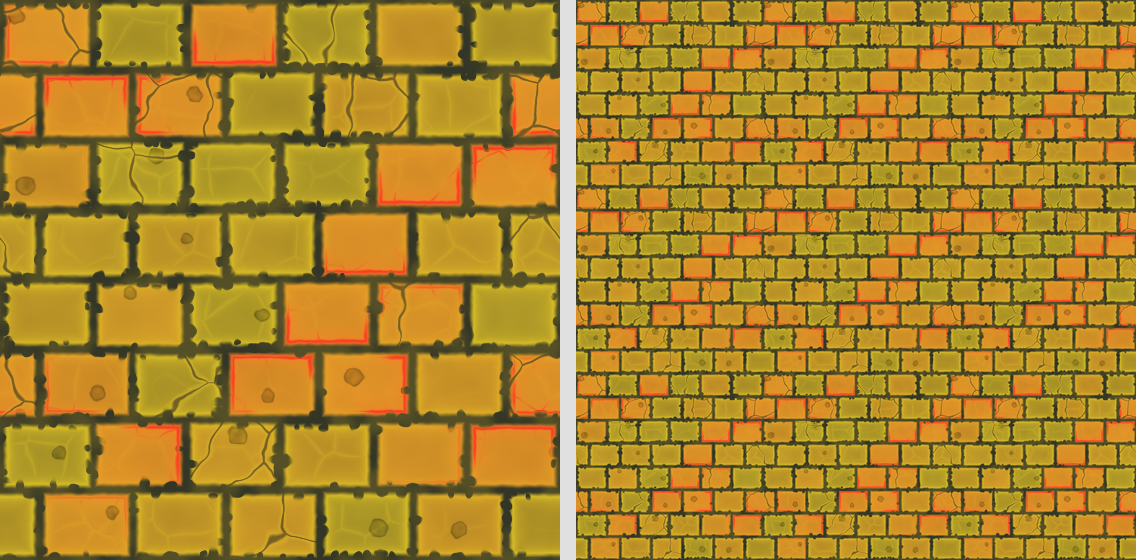
Left, the tile; right, the same tile 3 across and 3 down.
A WebGL 1 fragment shader for this texture:

```glsl
precision highp float;

// Weathered wall of olive and orange blocks: 6 across, 8 courses, alternate courses shifted.
// A box distance per block, notched by chips, gives joints, bevels and glowing rims; wrapped
// gradient noise and cellular patterns add pits, veins and cracks. One unit is one course.

uniform vec2 u_resolution;

const float COURSES = 8.0;
const float COLUMNS = 6.0;
const vec2 BLOCK = vec2(COURSES / COLUMNS, 1.0);
const float SHIFT = 0.42;          // offset of alternate courses, in blocks
const float JOINT = 0.03;          // half width of the joint floor
const float BEVEL = 0.075;         // depth where the face is reached
const float CHIP_GRID = 6.0;       // chip cells per unit
const float CHIP_DEPTH = 0.085;    // how far a chip lowers the edge
const float CRACK_SHARE = 0.15;    // share of cracked blocks
const float PIT_SHARE = 0.25;      // share of pitted blocks
const vec3 SOOT = vec3(0.20, 0.21, 0.15);
const vec3 MOSS = vec3(0.33, 0.31, 0.15);
const vec3 CRACK = vec3(0.42, 0.34, 0.14);
const vec3 OLIVE = vec3(0.65, 0.57, 0.15);
const vec3 ORANGE = vec3(0.84, 0.55, 0.15);
const vec3 YELLOW = vec3(0.84, 0.74, 0.15);
const vec3 AMBER = vec3(0.90, 0.62, 0.15);
const vec3 EMBER = vec3(0.96, 0.46, 0.15);
const vec3 RED = vec3(1.0, 0.22, 0.14);

struct Block {
  vec2 id;      // wrapped cell index
  vec2 local;   // position from the block centre
  float depth;  // distance inside the outline, negative in the joint
};

vec2 wrap(vec2 cell, vec2 period) {
  return floor(mod(cell + 0.5, period));
}

vec3 hash3(vec2 p) {
  vec3 q = fract(vec3(p.xyx) * vec3(0.1031, 0.1030, 0.0973));
  q += dot(q, q.yxz + 33.33);
  return fract((q.xxy + q.yzz) * q.zyx);
}

float cornerSlope(vec2 cell, vec2 offset, float period) {
  return dot(hash3(wrap(cell, vec2(period)) + 7.0).xy * 2.0 - 1.0, offset);
}

// Gradient noise that repeats after a whole number of cells
float noise(vec2 p, float period) {
  vec2 c = floor(p), f = fract(p);
  vec2 s = f * f * f * (f * (f * 6.0 - 15.0) + 10.0), e = vec2(1.0, 0.0);
  float low = mix(cornerSlope(c, f, period), cornerSlope(c + e, f - e, period), s.x);
  float high = mix(cornerSlope(c + e.yx, f - e.yx, period), cornerSlope(c + 1.0, f - 1.0, period), s.x);
  return mix(low, high, s.y);
}

// Distance to the border between the two nearest cell points
float cellBorder(vec2 p, float period) {
  vec2 c = floor(p), a = vec2(9.0), b = vec2(9.0);
  for (int y = -1; y <= 1; y++) {
    for (int x = -1; x <= 1; x++) {
      vec2 cell = c + vec2(x, y);
      vec2 r = cell + 0.1 + 0.8 * hash3(wrap(cell, vec2(period)) + 61.0).xy - p;
      if (dot(r, r) < dot(a, a)) { b = a; a = r; }
      else if (dot(r, r) < dot(b, b)) b = r;
    }
  }
  return 0.5 * (dot(b, b) - dot(a, a)) / max(length(b - a), 0.001);
}

Block blockAt(vec2 p) {
  vec2 g = p / BLOCK;
  g.x -= SHIFT * (1.0 - mod(floor(g.y), 2.0));
  Block k;
  k.id = wrap(floor(g), vec2(COLUMNS, COURSES));
  k.local = (fract(g) - 0.5) * BLOCK + (hash3(k.id + 31.0).xy - 0.5) * 0.028;
  vec2 q = abs(k.local) - 0.5 * BLOCK + JOINT + 0.015;
  k.depth = 0.015 - length(max(q, 0.0)) - min(max(q.x, q.y), 0.0);
  return k;
}

float toneOf(vec2 id) { return hash3(id + 17.0).x; }

// Uneven oval bites along the block edges, more of them on olive blocks
float chips(vec2 p) {
  vec2 c = floor(p * CHIP_GRID);
  float bite = 0.0;
  for (int y = -1; y <= 1; y++) {
    for (int x = -1; x <= 1; x++) {
      vec2 cell = c + vec2(x, y);
      vec3 h = hash3(wrap(cell, vec2(CHIP_GRID * COURSES)) + 101.0);
      vec2 centre = (cell + 0.2 + 0.6 * h.xy) / CHIP_GRID;
      Block k = blockAt(centre);
      float present = step(fract(h.z * 7.3), mix(0.8, 0.12, toneOf(k.id))) * step(k.depth, 0.08);
      vec2 stretch = mix(vec2(1.3, 0.8), vec2(0.8, 1.3), fract(h.z * 13.7));
      float r = length((p - centre) * stretch) / mix(0.06, 0.115, h.z);
      bite = max(bite, present * mix(0.35, 1.0, fract(h.x * 9.1)) * smoothstep(1.0, 0.55, r));
    }
  }
  return bite;
}

void main() {
  vec2 p = gl_FragCoord.xy / u_resolution * COURSES;
  float coarse = noise(p, COURSES);
  float medium = noise(p * 3.0, COURSES * 3.0);
  float fine = noise(p * 9.0, COURSES * 9.0);
  vec2 sway = vec2(medium, noise(p * 3.0 + 11.0, COURSES * 3.0));
  vec2 ripple = vec2(fine, noise(p * 9.0 + 23.0, COURSES * 9.0));

  Block k = blockAt(p + 0.015 * sway);
  vec3 kind = hash3(k.id + 17.0), damage = hash3(k.id + 43.0);
  float tone = kind.x;
  float bite = chips(p + 0.03 * sway + 0.035 * ripple);
  float depth = k.depth + 0.016 * fine - CHIP_DEPTH * bite;
  float inset = max(depth - BEVEL, 0.0);

  // Face: tone of the block, soft clouds, edge glow and pale veins
  vec3 face = mix(OLIVE, ORANGE, smoothstep(0.05, 0.8, tone));
  face *= 0.96 + 0.08 * kind.y + 0.06 * coarse + 0.04 * medium;
  vec3 light = mix(YELLOW, AMBER, smoothstep(0.2, 0.8, tone));
  float glow = 0.5 * exp(-22.0 * inset) + 0.4 * exp(-6.0 * inset);
  float vein = cellBorder(p * 1.5 + 0.5 + 0.12 * sway, COURSES * 1.5) / 1.5;
  float veining = smoothstep(0.1, 0.8, kind.z);
  face = mix(face, light, max(glow, veining * (0.3 * exp(-14.0 * vein) + 0.2 * exp(-60.0 * vein))));

  // Hot rims on some sides of the warm blocks
  float turn = 6.283 * damage.z;
  float side = dot(k.local / BLOCK, vec2(cos(turn), sin(turn)));
  float heat = smoothstep(0.45, 0.8, tone) * smoothstep(-0.15, 0.3, side + 0.5 * coarse + 0.25 * medium);
  float thickness = 0.02 + 0.02 * heat + 0.02 * medium;
  float rim = smoothstep(thickness, 0.0, abs(depth - BEVEL - 0.008));
  float spark = smoothstep(0.025, 0.0, vein) * smoothstep(0.3, 0.1, depth) * veining;
  face = mix(face, EMBER, heat * 0.75 * exp(-11.0 * inset));
  face = mix(face, RED, heat * max(0.95 * rim, 0.6 * spark));

  // Pits: ragged hollows with a darker outline
  vec2 pitOffset = k.local - (kind.zy - 0.5) * BLOCK * 0.65;
  float pit = length(pitOffset + 0.04 * ripple) - mix(0.08, 0.14, damage.z) + 0.03 * medium;
  float pitted = step(damage.y, PIT_SHARE);
  float outline = smoothstep(0.03, 0.0, abs(pit + 0.01));
  face *= 1.0 - pitted * (smoothstep(0.015, -0.015, pit) * (0.18 + 0.15 * fine) + 0.1 * outline);

  // Cracks: thin curved lines with a pale lip
  float crack = cellBorder(p + 0.16 * sway + 0.02 * ripple, COURSES);
  float cracked = step(damage.x, CRACK_SHARE);
  float width = 0.016 + 0.02 * medium;
  face = mix(face, light, 0.55 * cracked * smoothstep(0.09, 0.02, crack));
  face = mix(face, CRACK, 0.9 * cracked * smoothstep(width + 0.012, width - 0.012, crack));

  // Joint and bevel, with chips shading the face they cut
  vec3 mortar = mix(SOOT, MOSS, smoothstep(-0.35, 0.2, coarse + 0.6 * medium));
  face *= 1.0 - 0.2 * bite;
  gl_FragColor = vec4(mix(mortar, face, smoothstep(-0.008, BEVEL, depth)), 1.0);
}
```
